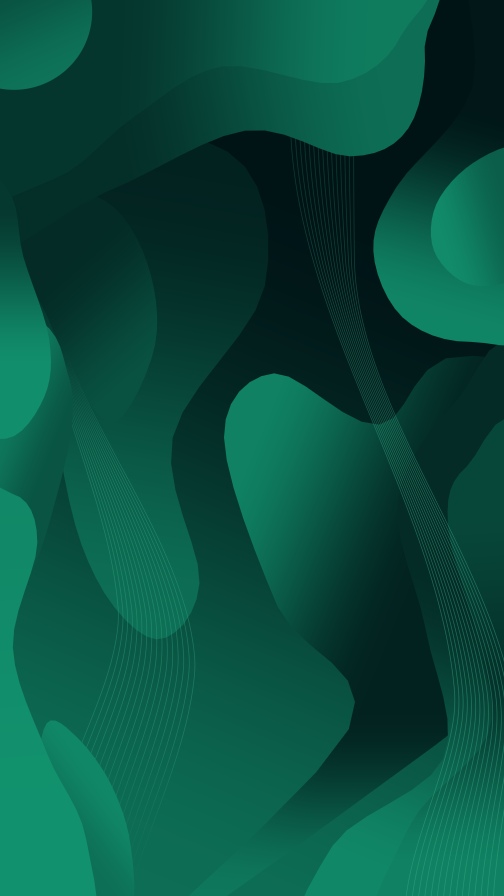
A Shadertoy shader for this background:

```glsl
const vec2 CANVAS = vec2(4.32, 7.68);
const vec3 DEEP_TEAL = vec3(0.0, 0.07, 0.08);
const vec3 EMERALD = vec3(0.07, 0.57, 0.43);
const vec3 LINE_MINT = vec3(0.22, 0.68, 0.53);
const int KNOTS = 8;
const int STEPS = 6;

vec2 spline(vec2 a, vec2 b, vec2 c, vec2 d, float t) {
    return b + 0.5 * t * (c - a + t * (2.0 * a - 5.0 * b + 4.0 * c - d
             + t * (3.0 * (b - c) + d - a)));
}

// Signed distance to a closed smooth curve through the knots
float blob(vec2 p, vec2 knots[KNOTS]) {
    float nearest = 1e5, side = 1.0;
    vec2 start = knots[0];
    for (int i = 0; i < KNOTS; i++) {
        vec2 a = knots[(i + KNOTS - 1) % KNOTS], b = knots[i];
        vec2 c = knots[(i + 1) % KNOTS], d = knots[(i + 2) % KNOTS];
        for (int k = 1; k <= STEPS; k++) {
            vec2 end = spline(a, b, c, d, float(k) / float(STEPS));
            vec2 e = end - start, w = p - start;
            vec2 gap = w - e * clamp(dot(w, e) / dot(e, e), 0.0, 1.0);
            nearest = min(nearest, dot(gap, gap));
            bool above = p.y >= start.y, below = p.y < end.y;
            bool leftOf = e.x * w.y > e.y * w.x;
            if (above == below && above == leftOf) side = -side;
            start = end;
        }
    }
    return side * sqrt(nearest);
}

// Tone blended between two anchor positions
float ramp(vec2 p, vec2 a, vec2 b, float toneA, float toneB) {
    vec2 axis = b - a;
    return mix(toneA, toneB, smoothstep(0.0, 1.0, dot(p - a, axis) / dot(axis, axis)));
}

vec3 shade(float tone) { return mix(DEEP_TEAL, EMERALD, tone); }

vec3 fill(vec3 under, float dist, float tone, float pixel) {
    return mix(under, shade(tone), clamp(0.5 - dist / pixel, 0.0, 1.0));
}

// Evenly spaced hairlines between two flowing edges
float hairlines(float x, float left, float right, float count, float pixel) {
    float spacing = (right - left) / count;
    float t = (x - left) / spacing;
    float dist = abs(fract(t) - 0.5) * spacing;
    float inside = step(0.0, t) * step(t, count);
    return inside * smoothstep(pixel, 0.0, dist) * clamp(0.5 * spacing / pixel, 0.3, 1.0);
}

void mainImage(out vec4 fragColor, in vec2 fragCoord) {
    vec2 p = fragCoord / iResolution.xy * CANVAS;
    p.y = CANVAS.y - p.y; // height measured downward
    float pixel = CANVAS.y / iResolution.y;
    vec3 col = shade(ramp(p, vec2(3.2, 2.0), vec2(0.9, 7.5), 0.02, 0.72));

    // Hanging drop and leaf
    float drop = blob(p, vec2[8](vec2(0.2, 1.2), vec2(1.95, 1.3), vec2(2.27, 2.45), vec2(1.48, 3.75),
        vec2(1.71, 5.0), vec2(1.34, 5.48), vec2(0.82, 4.95), vec2(0.5, 3.8)));
    col = fill(col, drop, ramp(p, vec2(1.9, 1.5), vec2(1.2, 5.4), 0.13, 0.73), pixel);
    float leaf = blob(p, vec2[8](vec2(0.2, 1.6), vec2(0.9, 1.72), vec2(1.26, 2.25), vec2(1.33, 2.95),
        vec2(1.0, 3.61), vec2(0.66, 3.3), vec2(0.4, 2.7), vec2(0.15, 2.2)));
    col = fill(col, leaf, ramp(p, vec2(0.5, 2.3), vec2(1.3, 3.2), 0.2, 0.5), pixel);

    // Central body and the two folds on its right
    float body = blob(p, vec2[8](vec2(1.92, 3.75), vec2(2.35, 3.2), vec2(3.25, 3.64), vec2(4.05, 3.05),
        vec2(6.5, 4.0), vec2(0.9, 8.4), vec2(2.99, 6.25), vec2(2.38, 5.2)));
    float bodyTone = ramp(p, vec2(1.9, 4.2), vec2(3.6, 4.9), 0.88, 0.13);
    col = fill(col, body, mix(bodyTone, 0.8, smoothstep(6.1, 7.7, p.y)), pixel);
    float fold = blob(p, vec2[8](vec2(4.6, 3.15), vec2(3.9, 3.45), vec2(3.41, 4.3), vec2(3.65, 5.4),
        vec2(3.8, 6.5), vec2(2.85, 7.25), vec2(2.75, 8.2), vec2(6.0, 7.0)));
    col = fill(col, fold, ramp(p, vec2(3.9, 4.9), vec2(2.9, 7.4), 0.2, 0.92), pixel);
    float innerFold = blob(p, vec2[8](vec2(4.7, 3.75), vec2(4.0, 4.0), vec2(3.84, 4.5), vec2(4.1, 5.5),
        vec2(4.18, 6.3), vec2(3.5, 7.1), vec2(3.35, 8.2), vec2(6.5, 7.0)));
    float innerTone = ramp(p, vec2(4.0, 4.3), vec2(4.1, 5.8), 0.42, 0.26);
    col = fill(col, innerFold, mix(innerTone, 0.88, smoothstep(5.8, 7.5, p.y)), pixel);

    // Flowing hairlines
    float fall = smoothstep(5.9, 7.9, p.y);
    float lines = hairlines(p.x, 2.47 + 1.42 * smoothstep(1.0, 6.2, p.y) - 0.45 * fall,
        3.05 + 1.4 * smoothstep(2.2, 6.4, p.y) - 0.2 * fall, 15.0, pixel);
    col = mix(col, LINE_MINT, 0.36 * lines * mix(0.5, 1.0, smoothstep(1.5, 4.0, p.y)));
    lines = hairlines(p.x, 0.35 + 0.65 * smoothstep(2.3, 5.4, p.y) - 0.6 * smoothstep(5.2, 7.4, p.y),
        0.4 + 1.3 * smoothstep(2.2, 5.8, p.y) - 0.75 * smoothstep(5.6, 8.6, p.y), 16.0, pixel);
    col = mix(col, LINE_MINT, 0.3 * lines * smoothstep(2.8, 4.2, p.y) * smoothstep(7.7, 6.0, p.y));

    // Top waves and corner disc
    float wave = blob(p, vec2[8](vec2(-0.6, -0.6), vec2(3.4, -0.4), vec2(3.64, 0.4), vec2(3.5, 1.1),
        vec2(3.0, 1.34), vec2(2.1, 1.12), vec2(0.9, 1.65), vec2(-0.4, 2.1)));
    col = fill(col, wave, ramp(p, vec2(0.9, 1.5), vec2(3.4, 1.0), 0.22, 0.72), pixel);
    float crest = blob(p, vec2[8](vec2(-0.6, -0.6), vec2(3.4, -0.4), vec2(3.44, 0.3), vec2(2.9, 0.71),
        vec2(1.9, 0.57), vec2(1.15, 1.0), vec2(0.45, 1.54), vec2(-0.5, 1.6)));
    col = fill(col, crest, ramp(p, vec2(0.9, 0.4), vec2(3.2, 0.5), 0.28, 0.83), pixel);
    float disc = length(p - vec2(0.12, 0.1)) - 0.67;
    col = fill(col, disc, ramp(p, vec2(0.0, -0.2), vec2(0.4, 0.7), 0.48, 0.76), pixel);

    // Right hook and its core
    float hook = blob(p, vec2[8](vec2(4.05, -0.5), vec2(4.05, 0.75), vec2(3.4, 1.6), vec2(3.2, 2.15),
        vec2(3.45, 2.72), vec2(4.03, 2.93), vec2(4.8, 2.7), vec2(5.2, 0.5)));
    col = fill(col, hook, ramp(p, vec2(4.1, 0.9), vec2(3.6, 2.7), 0.04, 0.9), pixel);
    float core = blob(p, vec2[8](vec2(4.5, 1.24), vec2(4.05, 1.4), vec2(3.74, 1.75), vec2(3.72, 2.15),
        vec2(4.0, 2.43), vec2(4.4, 2.4), vec2(4.9, 2.1), vec2(4.9, 1.5)));
    col = fill(col, core, ramp(p, vec2(3.75, 2.0), vec2(4.4, 1.8), 0.95, 0.6), pixel);

    // Left edge lobes
    float backLobe = blob(p, vec2[8](vec2(-0.5, 2.4), vec2(0.35, 2.75), vec2(0.58, 3.2), vec2(0.62, 3.6),
        vec2(0.5, 4.2), vec2(0.25, 4.95), vec2(-0.2, 5.6), vec2(-0.8, 4.0)));
    col = fill(col, backLobe, ramp(p, vec2(0.1, 3.4), vec2(0.6, 3.6), 0.8, 0.52), pixel);
    float frontLobe = blob(p, vec2[8](vec2(-0.6, 1.2), vec2(0.05, 1.6), vec2(0.2, 2.2), vec2(0.42, 2.9),
        vec2(0.38, 3.4), vec2(0.05, 3.76), vec2(-0.5, 3.5), vec2(-0.8, 2.3)));
    col = fill(col, frontLobe, ramp(p, vec2(0.1, 1.7), vec2(0.1, 3.2), 0.3, 0.98), pixel);
    float fin = blob(p, vec2[8](vec2(0.4, 6.2), vec2(0.66, 6.32), vec2(0.95, 6.72), vec2(1.12, 7.25),
        vec2(1.1, 7.9), vec2(0.6, 8.3), vec2(0.3, 7.6), vec2(0.3, 6.8)));
    col = fill(col, fin, ramp(p, vec2(0.7, 7.3), vec2(1.1, 7.0), 0.74, 0.92), pixel);
    float shore = blob(p, vec2[8](vec2(-0.6, 4.4), vec2(0.1, 4.23), vec2(0.32, 4.65), vec2(0.11, 5.55),
        vec2(0.4, 6.45), vec2(0.74, 7.2), vec2(0.7, 8.2), vec2(-0.8, 8.2)));
    col = fill(col, shore, ramp(p, vec2(0.0, 4.3), vec2(0.2, 7.0), 0.93, 1.0), pixel);

    fragColor = vec4(col, 1.0);
}
```
